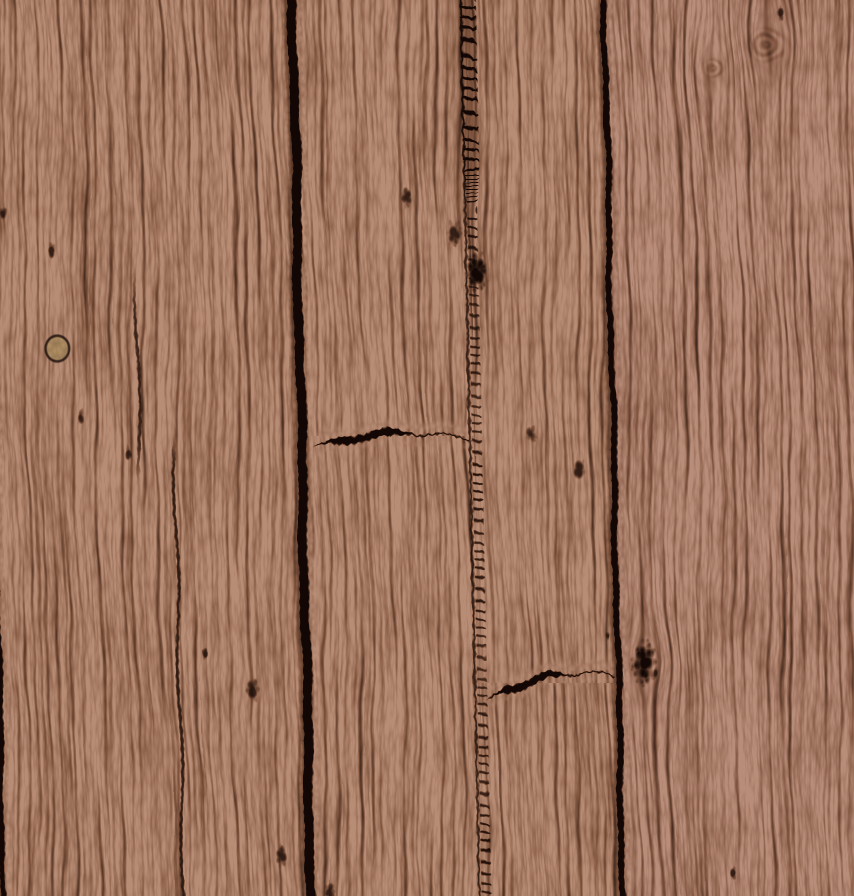
Reproduce this texture procedurally as a Shadertoy shader.

```glsl
// Weathered brown planks: three open joints, a ticked seam and two cross cracks.
// A sheared plank space carries grooves bent by layered sines, cellular noise
// gives fibres and rough edges, and a single tone value is mapped to colour.

const vec3 DEEP  = vec3(0.06, 0.02, 0.01);
const vec3 EARTH = vec3(0.51, 0.34, 0.25);
const vec3 PALE  = vec3(0.68, 0.51, 0.42);
const vec3 NAIL  = vec3(0.66, 0.53, 0.37);
const float JOINT_A = 0.347, SEAM = 0.541, JOINT_B = 0.695;

float hash(vec2 p) { return fract(sin(dot(p, vec2(127.1, 311.7))) * 43758.5); }

// Distance to the nearest jittered cell point
float cellular(vec2 p) {
    vec2 cell = floor(p), f = p - cell;
    float best = 4.0;
    for (int j = -1; j <= 1; j++)
        for (int i = -1; i <= 1; i++) {
            vec2 o = vec2(i, j), c = cell + o;
            vec2 d = o + vec2(hash(c), hash(c + 57.3)) - f;
            best = min(best, dot(d, d));
        }
    return sqrt(best);
}

float line(float d, float halfWidth, float px) {
    return 1.0 - smoothstep(halfWidth - px, halfWidth + px, abs(d));
}

float span(float v, float lo, float hi, float soft) {
    return smoothstep(lo - soft, lo + soft, v) * (1.0 - smoothstep(hi - soft, hi + soft, v));
}

float bell(float d, float w) { return exp(-d * d / (w * w)); }

// Grain grooves with a pale rim; each fades and thickens along its length
float grooves(vec2 q, float freq, float seed, float px) {
    float u = q.x * freq, r = hash(vec2(floor(u), seed));
    float centre = 0.3 + 0.4 * r + 0.05 * sin(q.y * 40.0 + r * 50.0);
    float wave = 0.5 + 0.4 * sin(q.y * (3.0 + 5.0 * r) + r * 60.0) + 0.25 * sin(q.y * 19.0 + r * 91.0);
    float strength = smoothstep(0.0, 1.0, wave) * (0.5 + 0.5 * hash(vec2(seed, floor(u))));
    float d = (fract(u) - centre) / freq;
    float w = max(mix(0.0008, 0.0021, strength), 0.6 * px);
    return strength * (bell(d, w) - 0.25 * bell(d - 2.2 * w, w));
}

// Sideways push of the grain around a knot
float bend(vec2 d, float r) { return -0.65 * d.x * exp(-dot(d, d * vec2(1.0, 0.4)) / (r * r)); }

float knotRings(vec2 d, float r) {
    float l = length(d * vec2(1.0, 1.2));
    return (0.5 + 0.5 * sin(l * 620.0 + 2.0 * sin(d.x * 150.0))) * (1.0 - smoothstep(0.5 * r, r, l));
}

// Arched crack from a to b: x = dark opening, y = pale raised lip
vec2 crossCrack(vec2 p, vec2 a, vec2 b, float lift, float rough, float px) {
    float t = (p.x - a.x) / (b.x - a.x);
    float mid = mix(a.y, b.y, t) + lift * sin(3.14 * t) + 0.0025 * sin(t * 17.0) + 0.004 * (rough - 0.45);
    float inside = span(t, 0.02, 0.98, 0.02);
    float width = 0.0008 + 0.0035 * span(t, 0.12, 0.55, 0.08);
    float lip = bell(p.y - mid - 0.009, 0.006) + 0.6 * bell(p.y - mid + 0.008, 0.004);
    return inside * vec2(line(p.y - mid, width, px), lip);
}

// Open joint: x = black opening, y = worn pale edge on its right
vec2 joint(float d, float y, float w, float rough, float px) {
    d += 0.0012 * sin(y * 21.0) + 0.0007 * sin(y * 67.0) + 0.002 * (rough - 0.45);
    float shadow = 0.45 * bell(d + w, 0.004);
    return vec2(max(line(d, w, px), shadow), bell(d - w - 0.004, 0.003));
}

// Ticked seam, ragged and wide in its upper part
float seamDark(float d, float y, float rough, float px) {
    float ragged = smoothstep(0.76, 0.82, y), w = mix(0.0055, 0.009, ragged);
    float row = y * mix(92.0, 75.0, ragged) + 0.25 * sin(y * 83.0) + 60.0 * d * (rough - 0.2);
    float tick = line((fract(row) - 0.5) / 92.0, 0.0014, px) * line(d - 0.002, w, px);
    float edge = line(d + 0.006 + 0.003 * (rough - 0.45), 0.0012, px);
    float fade = 0.5 + 0.4 * sin(y * 14.0 + 1.0) * sin(y * 31.0);
    return max(tick * mix(0.65 + 0.3 * fade, 0.95, ragged), edge * 0.75) + 0.3 * ragged * bell(d, 0.01);
}

// Ragged dark pit
float pit(vec2 d, float size, float rough) {
    float l = length(d * vec2(1.5, 0.8)) + 0.6 * size * (rough - 0.45);
    return 1.0 - smoothstep(0.25 * size, size, l);
}

void mainImage(out vec4 fragColor, in vec2 fragCoord) {
    float px = 1.0 / iResolution.y, aspect = iResolution.x * px;
    vec2 p = fragCoord * px;
    float x = p.x + 0.021 * p.y, y = p.y;
    float rough = cellular(p * vec2(150.0, 110.0));

    // Plank index; grain changes across each cross crack
    float plank = step(JOINT_A, x) + step(SEAM, x) + step(JOINT_B, x);
    float seed = plank * 7.0 + 3.0;
    if (plank == 1.0) seed += step(y, 0.513);
    if (plank == 2.0) seed += step(y, 0.238);

    // Wandering grain, parted by knots
    vec2 k1 = p - vec2(0.857, 0.95), k2 = p - vec2(0.797, 0.924), k3 = p - vec2(0.719, 0.26);
    vec2 q = vec2(x, y);
    q.x += bend(k1, 0.035) + bend(k2, 0.025) + bend(k3, 0.025);
    q.x += 0.003 * sin(y * 8.0 + seed + x * 9.0) + 0.0014 * sin(y * 23.0 + x * 40.0) + 0.0005 * sin(y * 71.0 + x * 90.0);
    float fibre = cellular(q * vec2(190.0, 13.0) + seed), fleck = cellular(q * vec2(330.0, 55.0));
    float patches = cellular(q * vec2(17.0, 4.0) + seed);
    float tone = 0.665 - 0.17 * (fibre - 0.45) - 0.11 * (fleck - 0.45) - 0.09 * (patches - 0.45);
    tone -= 0.31 * grooves(q, 78.0, seed, px) + 0.15 * grooves(q + 0.31, 143.0, seed, px);
    tone -= 0.12 * (knotRings(k1, 0.028) + knotRings(k2, 0.016));

    // Long splits in the left plank, scattered pits, two large holes
    float wander = 0.002 * sin(y * 31.0) + 0.002 * (rough - 0.45);
    float dark = 0.8 * line(x - 0.205 + wander, 0.0016, px) * span(y, -0.1, 0.5, 0.03);
    dark = max(dark, 0.75 * line(x - 0.166 + wander, 0.0016, px) * span(y, 0.48, 0.68, 0.03));
    for (int i = 0; i < 16; i++) {
        float n = float(i);
        vec2 c = fract(vec2(n * 0.618 + 0.06, n * 0.755 + 0.72)) * vec2(aspect, 1.0);
        dark = max(dark, 0.8 * pit(p - c, mix(0.005, 0.013, hash(vec2(n, 4.0))), rough));
    }
    dark = max(dark, max(pit(k3, 0.022, rough), pit(p - vec2(0.532, 0.697), 0.02, rough)));
    dark = max(dark, seamDark(x - SEAM, y, rough, px));

    // Cross cracks and joints
    vec2 c = crossCrack(p, vec2(0.348, 0.5), vec2(0.529, 0.509), 0.012, rough, px);
    c = max(c, crossCrack(p, vec2(0.542, 0.218), vec2(0.69, 0.246), 0.014, rough, px));
    c = max(c, joint(x - JOINT_A, y, 0.0053, rough, px));
    c = max(c, joint(x - JOINT_B, y, 0.0036, rough, px));
    c = max(c, joint(x - 0.004, y, 0.003, rough, px));
    tone = mix(tone, 0.66 - 0.2 * (rough - 0.45), 0.65 * min(c.y, 1.0));
    tone = mix(tone, 0.07, clamp(max(dark, c.x), 0.0, 1.0));

    // Tone to colour, right plank slightly cooler
    vec3 col = mix(DEEP, EARTH, clamp((tone - 0.06) / 0.45, 0.0, 1.0));
    col = mix(col, PALE, clamp((tone - 0.51) / 0.17, 0.0, 1.25));
    col.b += 0.015 * step(JOINT_B, x) * tone;

    // Nail head with a dark rim
    float nail = length((p - vec2(0.064, 0.611)) * vec2(1.0, 0.92));
    col = mix(col, DEEP, 0.75 * line(nail, 0.0145, px));
    col = mix(col, NAIL * (1.05 - 0.2 * rough), line(nail, 0.0118, px));
    fragColor = vec4(col, 1.0);
}
```
